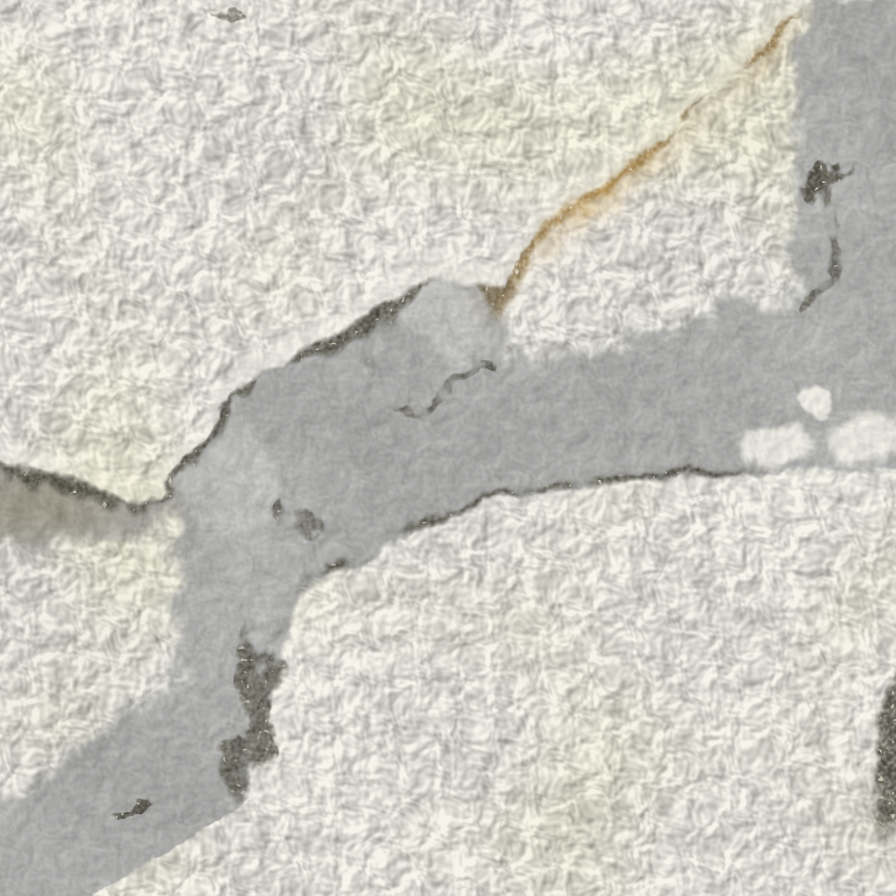
Give the GLSL for this texture, as a Shadertoy shader.

```glsl
// Pale rough limestone slabs split by a grey shadowed cleft with dark and ochre cracks.
#define STONE_TONE .85
#define SHADE_TONE .65
#define GRAIN_SCALE 40.
#define GRAIN_CONTRAST .27
#define RELIEF .17
#define EDGE_WARP .022
#define SOFTNESS .004
#define STONE_TINT vec3(1.005, .995, .962)
#define SHADE_TINT vec3(.995, 1, .99)
#define CRACK_COLOR vec3(.37, .36, .32)
#define OCHRE_COLOR vec3(.67, .54, .32)

vec2 gradientAt(vec2 cell) {
    vec3 h = fract(cell.xyx * vec3(.1031, .103, .0973));
    h += dot(h, h.yzx + 33.33);
    float angle = 6.2832 * fract((h.x + h.y) * h.z);
    return vec2(cos(angle), sin(angle));
}

float noise(vec2 p) {
    vec2 i = floor(p), f = p - i, e = vec2(1, 0);
    vec2 u = f * f * f * (f * (f * 6. - 15.) + 10.);
    return mix(mix(dot(gradientAt(i), f), dot(gradientAt(i + e), f - e), u.x),
               mix(dot(gradientAt(i + e.yx), f - e.yx), dot(gradientAt(i + 1.), f - 1.), u.x), u.y);
}

float fbm(vec2 p) {
    float sum = 0., amp = .6;
    for (int i = 0; i < 4; i++) {
        sum += amp * noise(p);
        p = mat2(.8, .6, -.6, .8) * p * 2.05 + 7.3;
        amp *= .55;
    }
    return sum;
}

// Crumbly surface height, warped so the grains turn fibrous
float grain(vec2 p) {
    p += .01 * vec2(noise(p * 32.), noise(p * 32. + 9.));
    p *= GRAIN_SCALE;
    return .5 * noise(p) + .45 * noise(p * 2.1 + 5.) + .32 * noise(p * 4.1 + 11.);
}

float ramp(float a, float b, float x) { return clamp((x - a) / (b - a), 0., 1.); }
float bell(float center, float radius, float x) { x = (x - center) / radius; return exp(-x * x); }
float inside(float d) { return smoothstep(-SOFTNESS, SOFTNESS, d); }

float blob(vec2 p, float x, float y, float w, float h, float slant) {
    p -= vec2(x, y);
    p.x -= slant * p.y;
    return 1. - smoothstep(.7, 1.1, length(p / vec2(w, h)));
}

float stroke(vec2 p, vec2 a, vec2 b, float width) {
    p -= a;
    b -= a;
    return 1. - smoothstep(.4 * width, width, length(p - b * clamp(dot(p, b) / dot(b, b), 0., 1.)));
}

// Outlines of the slabs
float upperEdge(float x) {
    return .48 - .037 * ramp(0., .14, x) + .122 * ramp(.18, .26, x)
         + .125 * ramp(.26, .48, x) - .013 * ramp(.48, .56, x)
         + .07 * ramp(.56, .6, x) + .095 * ramp(.6, .74, x) + .16 * ramp(.74, .9, x);
}

float lowerSlab(vec2 p) {
    float top = .335 + .055 * ramp(.31, .44, p.x) + .058 * ramp(.44, .56, p.x) + .025 * ramp(.56, .83, p.x);
    float left = .1 + .17 * ramp(0., .1, p.y) + .05 * ramp(.1, .28, p.y);
    float a = top - p.y, b = p.x - left, k = max(.04 - abs(a - b), 0.);
    return min(a, b) - 6. * k * k;
}

void mainImage(out vec4 fragColor, in vec2 fragCoord) {
    vec2 p = fragCoord / iResolution.xy;
    vec2 warp = EDGE_WARP * vec2(fbm(p * 16.), fbm(p * 16. + 40.));
    vec2 w = p + warp, r = p + 2.6 * warp;
    float x = p.x, broad = fbm(p * 5. + 3.), fine = noise(p * 210.);
    float height = grain(p), lit = height - grain(p + vec2(.004, -.004));

    // Slabs, ledges and pebbles
    float upper = (w.y - upperEdge(w.x)) / 1.3, lower = lowerSlab(w);
    float rightLedge = min(r.y - .6 - .07 * ramp(.65, .88, x), min(.895 - r.x, r.x - .565));
    float leftLedge = min(min(.2 - r.x, .385 + .25 * x - r.y), r.y - .1 - .7 * x);
    float ledge = max(smoothstep(-.01, .016, rightLedge), smoothstep(-.012, .022, leftLedge));
    float pebble = max(blob(w, .866, .502, .045, .027, 0.), blob(w, .97, .512, .052, .038, .3));
    pebble = max(pebble, blob(w, .908, .55, .018, .017, 0.));
    float slab = max(max(inside(upper), inside(lower)), pebble);

    // Grey cleft with paler facets and a brownish gap
    float facet = blob(r, .495, .645, .045, .05, -.3) + blob(r, .255, .455, .05, .07, .2);
    float shade = SHADE_TONE + .07 * broad + .09 * height + .05 * lit + .07 * facet + .03 * fine;
    vec3 color = (shade + .02 * smoothstep(.02, .03, abs(noise(r * 11.)))) * SHADE_TINT;
    color = mix(color, vec3(.57, .54, .46) + .15 * height, .7 * bell(.04, .13, x) * bell(.435, .05, p.y));

    // Rough sunlit stone, brighter along the rims
    float rim = min(bell(.008, .014, upper) + .5 * bell(.008, .012, lower), 1.);
    float tone = STONE_TONE + GRAIN_CONTRAST * height + RELIEF * lit + .08 * broad + .025 * fine;
    tone = mix(tone, .9 + .06 * height, max(.55 * rim, .7 * pebble));
    vec3 stone = min(tone, .96) * STONE_TINT;
    stone.b -= .04 * smoothstep(0., .5, noise(p * 4. + 17.));
    color = mix(mix(color, stone - .015, ledge), stone, slab);

    // Crack under the upper slab, rusty towards the right
    float depth = -upper;
    float thick = .014 * bell(.08, .09, x) + .022 * bell(.24, .04, x) + .04 * bell(.4, .055, x)
                + .026 * bell(.565, .03, x) + .014 * bell(.68, .09, x) + .014 * bell(.86, .03, x);
    thick *= 1. + 1.3 * noise(p * 35.);
    float crack = inside(depth) * (1. - smoothstep(.35 * thick, thick + .002, depth)) * smoothstep(.002, .008, thick);
    float rust = min(bell(.67, .11, x) + .6 * bell(.86, .04, x), 1.);
    color = mix(color, mix(CRACK_COLOR, OCHRE_COLOR, rust) + .22 * height, crack * (.82 + .5 * fine));
    color = mix(color, OCHRE_COLOR + .17, .35 * rust * bell(.015, .016, depth));

    // Seam, dark hollows and hairlines
    float dark = bell(-.005, .0045, lower) * ramp(.31, .36, x) * ramp(.86, .8, x);
    dark *= smoothstep(-.3, .15, noise(p * 22. + 2.));
    dark = max(dark, .85 * blob(r, .282, .205, .024, .1, .18));
    dark = max(dark, blob(w, 1., .16, .024, .1, .1));
    dark = max(dark, blob(r, .925, .803, .024, .015, .4));
    dark = max(dark, blob(r, .15, .097, .018, .01, .6));
    dark = max(dark, .7 * blob(r, .26, .98, .013, .01, 0.));
    float hair = max(stroke(w, vec2(.925, .8), vec2(.93, .69), .007), stroke(w, vec2(.93, .69), vec2(.89, .66), .006));
    hair = max(hair, stroke(r, vec2(.54, .59), vec2(.45, .53), .012));
    hair = max(hair, stroke(r, vec2(.3, .44), vec2(.36, .4), .011));
    dark = max(dark, .75 * hair * smoothstep(-.35, .2, noise(p * 45.)));
    color = mix(color, CRACK_COLOR + .25 * height, clamp(dark * (.85 + .5 * fine), 0., 1.));

    // Bright crumbs in the hollows
    float crumbs = smoothstep(.32, .5, noise(p * 150. + 6.)) * max(dark, crack);
    color = mix(color, vec3(.86, .84, .77), .8 * crumbs);
    fragColor = vec4(clamp(color, 0., 1.), 1);
}
```
